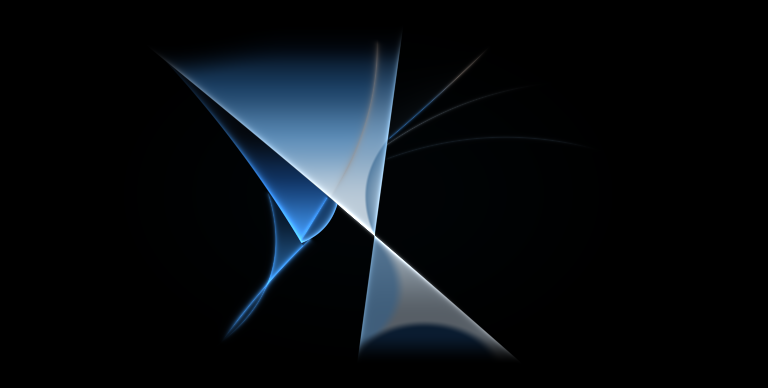
This background is drawn by a Shadertoy shader. Its source:

```glsl
const vec3 NAVY = vec3(0.01, 0.04, 0.08);
const vec3 DEEP_BLUE = vec3(0.10, 0.24, 0.38);
const vec3 STEEL = vec3(0.36, 0.55, 0.72);
const vec3 PALE = vec3(0.80, 0.85, 0.89);
const vec3 AZURE = vec3(0.24, 0.56, 0.90);
const vec3 WARM = vec3(0.62, 0.56, 0.52);

// Bowed chord: x = signed distance (positive on its left), y = position along it.
vec2 bow(vec2 p, vec2 a, vec2 b, float bend) {
    vec2 chord = b - a;
    float len = length(chord);
    vec2 dir = chord / len;
    float t = dot(p - a, dir) / len;
    float d = dot(p - a, vec2(-dir.y, dir.x));
    return vec2(d - bend * 4.0 * t * (1.0 - t), t);
}

float inside(float d, float soft) {
    return smoothstep(-soft, soft, d);
}

// Fine bright thread, limited to the span of its chord.
float thread(vec2 curve, float width) {
    float span = smoothstep(-0.01, 0.03, curve.y) * (1.0 - smoothstep(0.75, 1.02, curve.y));
    return exp(-abs(curve.x) / width) * span;
}

float fall(float low, float high, float v) {
    return 1.0 - smoothstep(low, high, v);
}

vec3 upperSail(vec2 p, float soft, float diagonal, float rim) {
    vec3 col = mix(NAVY, DEEP_BLUE, fall(0.76, 0.90, p.y));
    col = mix(col, STEEL, fall(0.62, 0.80, p.y));
    col = mix(col, PALE, fall(0.46, 0.67, p.y));

    // Folded strip beside the rim
    vec2 fold = bow(p, vec2(0.974, 0.897), vec2(0.851, 0.490), 0.033);
    float strip = inside(fold.x, soft * 2.0);
    col = mix(col, vec3(0.62, 0.70, 0.77), strip * 0.35 * fall(0.60, 0.90, p.y));
    col = mix(col, WARM, 0.5 * thread(fold, 0.006));

    // Shaded lens between fold and rim
    vec2 lens = bow(p, vec2(1.0, 0.639), vec2(0.966, 0.394), -0.038);
    float shade = inside(lens.x, soft * 2.0) * exp(-max(lens.x, 0.0) * 22.0);
    col = mix(col, vec3(0.24, 0.42, 0.58), 0.75 * shade);

    // Lit borders
    col += vec3(0.32, 0.30, 0.28) * exp(-abs(diagonal) / 0.006);
    col += vec3(0.30, 0.36, 0.40) * exp(-abs(rim) / 0.005);
    return col * fall(0.83, 0.94, p.y + 0.05 * fall(0.42, 0.75, p.x));
}

vec3 lowerSail(vec2 p, float soft, float diagonal, float rim) {
    vec3 col = mix(vec3(0.34, 0.37, 0.40), vec3(0.62, 0.68, 0.73), smoothstep(0.18, 0.39, p.y));
    vec2 lobe = bow(p, vec2(0.966, 0.394), vec2(0.945, 0.11), 0.075);
    col = mix(col, vec3(0.22, 0.37, 0.51), 0.75 * inside(-lobe.x, 0.018));

    // Dark arch at the foot
    float arch = length((p - vec2(1.095, 0.04)) / vec2(0.19, 0.125)) - 1.0;
    col = mix(col, vec3(0.04, 0.11, 0.19), inside(-arch, 0.09));
    col += vec3(0.30) * exp(-abs(diagonal) / 0.005);
    col += vec3(0.18, 0.24, 0.28) * exp(-abs(rim) / 0.005);
    return col * smoothstep(0.06, 0.145, p.y);
}

vec3 blueSail(vec2 p, float soft, vec2 edge, vec2 hem) {
    vec3 col = mix(vec3(0.015, 0.03, 0.05), vec3(0.07, 0.22, 0.42), fall(0.50, 0.67, p.y));
    col = mix(col, AZURE, fall(0.38, 0.55, p.y));
    vec2 fold = bow(p, vec2(0.845, 0.492), vec2(0.776, 0.379), 0.0);
    col = mix(col, vec3(0.06, 0.18, 0.32), 0.8 * inside(fold.x, soft * 2.0));
    col += AZURE * 0.5 * thread(fold, 0.004);
    col += AZURE * 0.75 * exp(-abs(edge.x) / 0.007) * fall(0.55, 0.88, p.y);
    col += vec3(0.40, 0.62, 0.80) * exp(-abs(hem.x) / 0.006);
    return col;
}

void mainImage(out vec4 fragColor, in vec2 fragCoord) {
    vec2 p = fragCoord / iResolution.y;
    p.x *= 1.982 * iResolution.y / iResolution.x;
    float soft = 0.8 / iResolution.y;

    // Main edges
    float diagonal = bow(p, vec2(0.425, 0.845), vec2(1.296, 0.108), 0.005).x;
    float rim = bow(p, vec2(1.041, 0.936), vec2(0.923, 0.072), 0.0).x;
    vec2 edge = bow(p, vec2(0.425, 0.845), vec2(0.778, 0.374), 0.015);
    vec2 hem = bow(p, vec2(0.871, 0.474), vec2(0.778, 0.374), 0.017);

    // Dim backdrop
    float halo = length((p - vec2(0.95, 0.50)) / vec2(0.75, 0.50));
    vec3 col = vec3(0.002, 0.012, 0.019) * fall(0.2, 1.0, halo);

    // Threads sweeping to the right
    vec2 steep = bow(p, vec2(1.0, 0.639), vec2(1.263, 0.879), -0.003);
    vec2 middle = bow(p, vec2(0.979, 0.613), vec2(1.45, 0.789), 0.035);
    vec2 shallow = bow(p, vec2(0.992, 0.588), vec2(1.546, 0.613), 0.045);
    float veil = inside(steep.x, soft) * inside(rim, soft) * exp(-max(steep.x, 0.0) * 18.0);
    col += vec3(0.035, 0.045, 0.055) * veil * fall(0.65, 0.88, p.y);
    col += mix(AZURE, WARM, smoothstep(0.3, 0.7, steep.y)) * 0.55 * thread(steep, 0.0025);
    col += vec3(0.20, 0.22, 0.24) * thread(middle, 0.0025) * fall(0.1, 1.0, middle.y);
    col += vec3(0.07, 0.09, 0.11) * thread(shallow, 0.0025);

    // Tapering tail
    vec2 tailLeft = bow(p, vec2(0.691, 0.505), vec2(0.572, 0.119), 0.070);
    vec2 tailRight = bow(p, vec2(0.804, 0.387), vec2(0.572, 0.119), -0.008);
    float tail = inside(tailLeft.x, soft) * inside(-tailRight.x, soft) * inside(-edge.x, soft);
    tail *= fall(0.47, 0.51, p.y) * smoothstep(0.10, 0.30, p.y);
    col += tail * mix(vec3(0.03, 0.09, 0.16), vec3(0.12, 0.30, 0.48), fall(0.30, 0.45, p.y));
    col += AZURE * 0.55 * thread(tailLeft, 0.004);
    col += AZURE * 0.85 * thread(tailRight, 0.005);

    // Sails
    float blue = inside(-diagonal, soft) * inside(edge.x, soft) * inside(-hem.x, soft);
    float upper = inside(diagonal, soft) * inside(-rim, soft);
    float lower = inside(-diagonal, soft) * inside(rim, soft);
    col = mix(col, blueSail(p, soft, edge, hem), blue);
    col = mix(col, upperSail(p, soft, diagonal, rim), upper);
    col = mix(col, lowerSail(p, soft, diagonal, rim), lower);

    // Bright diagonal joining the sails
    float joint = smoothstep(0.85, 0.90, p.x) * fall(0.97, 1.25, p.x);
    col += vec3(0.45, 0.46, 0.47) * exp(-abs(diagonal) / 0.003) * joint;
    fragColor = vec4(clamp(col, 0.0, 1.0), 1.0);
}
```
